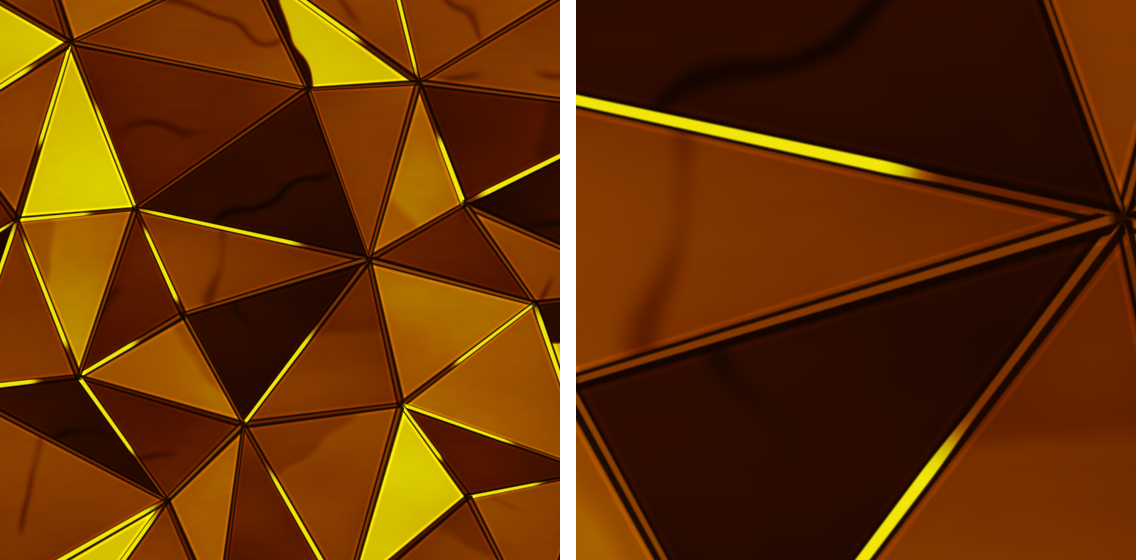
Left, the full canvas; right, a detail of the centre.
Write a WebGL 2 fragment shader that draws this background.

```glsl
#version 300 es
precision highp float;
// Polished amber and gold facets: a jittered, tilted lattice is split into
// triangles; each gets a tone with sheen and reflections, and every seam is
// a dark groove holding a brown or gleaming bevel.
uniform vec2 u_resolution;
out vec4 fragColor;

#define GRID 3.75         // lattice cells across the canvas
#define JITTER 0.47       // vertex scatter, below 0.5 keeps triangles valid
#define TILT 0.42         // lattice rotation in radians
#define SEED vec2(17.0, 43.0)
#define SEAM 0.0075       // half width of a groove
#define SOFT 0.0010       // softness of groove borders
#define SHEEN 2.2         // tone slope across a facet
#define CLOUD 0.35        // cloudy tone variation
#define LIT_SHARE 0.36    // share of seams with a gold gleam

const vec3 RAMP[8] = vec3[8](
    vec3(0.04, 0.01, 0.0), vec3(0.16, 0.04, 0.0), vec3(0.31, 0.08, 0.0),
    vec3(0.49, 0.20, 0.0), vec3(0.64, 0.35, 0.0), vec3(0.78, 0.65, 0.0),
    vec3(0.87, 0.83, 0.0), vec3(1.00, 0.95, 0.05));

vec3 ramp(float tone) {
    tone = clamp(tone, 0.0, 6.99);
    int i = int(tone);
    return mix(RAMP[i], RAMP[i + 1], fract(tone));
}

vec2 hash2(vec2 p) {
    vec3 q = fract(p.xyx * vec3(0.1031, 0.1030, 0.0973));
    q += dot(q, q.yzx + 33.33);
    return fract((q.xx + q.yz) * q.zy);
}

float noise(vec2 p) {
    vec2 i = floor(p), f = fract(p);
    f = f * f * (3.0 - 2.0 * f);
    return mix(mix(hash2(i).x, hash2(i + vec2(1, 0)).x, f.x),
               mix(hash2(i + vec2(0, 1)).x, hash2(i + vec2(1, 1)).x, f.x), f.y);
}

mat2 tilt() { return mat2(cos(TILT), sin(TILT), -sin(TILT), cos(TILT)); }

// Canvas position of a lattice vertex
vec2 vertex(vec2 id) {
    return tilt() * (id + JITTER * (hash2(id + SEED) - 0.5)) / GRID;
}

// Signed distance to the line a-b, positive on its left
float side(vec2 p, vec2 a, vec2 b) {
    vec2 d = normalize(b - a);
    return dot(p - a, vec2(-d.y, d.x));
}

float insideTriangle(vec2 p, vec2 a, vec2 b, vec2 c) {
    return min(side(p, a, b), min(side(p, b, c), side(p, c, a)));
}

// Corners of a unit cell, counterclockwise
vec2 corner(int k) {
    k = k % 4;
    return vec2(k == 1 || k == 2, k >= 2);
}

// Tone of a facet with its sheen and reflections
float facetTone(vec2 p, vec2 center, vec2 key, float share) {
    vec2 r = hash2(key + 5.3), r2 = hash2(key + 91.7);
    vec2 q = p - center;
    float tone = 1.1 + step(0.08, share) + step(0.33, share)
               + step(0.66, share) + 1.4 * step(0.86, share);
    float angle = 6.2832 * r.x;
    tone += 0.4 * (r.y - 0.5) + SHEEN * dot(q, vec2(cos(angle), sin(angle)));
    tone += CLOUD * (noise(p * vec2(7.0, 13.0) + key) - 0.5);
    tone += 0.08 * (noise(p * vec2(40.0, 90.0)) - 0.5);

    float turn = 6.2832 * r2.x;
    float cut = dot(q, vec2(cos(turn), sin(turn))) - 0.045
              + 0.04 * (noise(p * 15.0 + key) - 0.5);
    if (share > 0.86)
        return mix(tone, 1.0, step(r2.y, 0.35) * smoothstep(-0.005, 0.005, cut));
    float streak = exp(-pow((cut + 0.02) / 0.007, 2.0)) * smoothstep(0.4, 0.8, noise(p * 11.0));
    return tone - (r2.y < 0.5 ? 0.5 * smoothstep(0.0, 0.02, cut) : 0.8 * streak);
}

// Groove with a bevel along one seam; both neighbours evaluate it alike
vec3 seam(vec3 color, vec2 p, vec2 a, vec2 b, vec2 key, float px) {
    if (b.y < a.y) { vec2 swap = a; a = b; b = swap; }
    vec2 r = hash2(key + 7.1), r2 = hash2(key + 63.9);
    float s = side(p, a, b), soft = max(SOFT, px);
    float h = clamp(dot(p - a, b - a) / dot(b - a, b - a), 0.0, 1.0);
    float halfWidth = SEAM * (0.65 + 0.4 * r.x) * mix(0.7, 1.0, r.y > 0.5 ? h : 1.0 - h);
    float start = 0.6 * r2.y - 0.2;
    float lit = step(r2.x, LIT_SHARE) * smoothstep(start, start + 0.1, h)
              * (1.0 - smoothstep(start + 0.65, start + 0.8, h));
    float rim = exp(-pow((abs(s) - 1.5 * halfWidth) / (1.3 * soft), 2.0));
    color *= 1.0 + 0.22 * rim;
    float groove = 1.0 - smoothstep(halfWidth - soft, halfWidth + soft, abs(s));
    color = mix(color, ramp(0.3), 0.92 * groove);
    float offset = halfWidth * 0.6 * (r.x - 0.5);
    float core = halfWidth * mix(0.38, 0.62, lit);
    float bevel = 1.0 - smoothstep(core - soft, core + soft, abs(s - offset));
    return mix(color, ramp(mix(1.9 + 1.5 * r.y, 6.6, lit)), bevel);
}

void main() {
    float px = 1.0 / min(u_resolution.x, u_resolution.y);
    vec2 p = gl_FragCoord.xy * px;
    vec2 home = floor(transpose(tilt()) * p * GRID);

    // Find the triangle around this point; cells split on the short diagonal
    float best = -1e3, share = 0.0;
    vec2 ids[3];
    for (int n = 0; n < 9; n++) {
        vec2 cell = home + vec2(n % 3 - 1, n / 3 - 1);
        int first = distance(vertex(cell), vertex(cell + 1.0))
                  < distance(vertex(cell + vec2(1, 0)), vertex(cell + vec2(0, 1))) ? 0 : 1;
        for (int k = 0; k < 2; k++) {
            vec2 a = cell + corner(first), b = cell + corner(first + 1 + k);
            vec2 c = cell + corner(first + 2 + k);
            float d = insideTriangle(p, vertex(a), vertex(b), vertex(c));
            if (d > best) {
                best = d;
                ids = vec2[3](a, b, c);
                share = fract(dot(cell, vec2(0.7549, 0.5698)) + 0.5 * float(k));
            }
        }
    }

    // Facet surface, slightly darker towards its seams
    vec2 center = (vertex(ids[0]) + vertex(ids[1]) + vertex(ids[2])) / 3.0;
    float tone = facetTone(p, center, ids[0] + ids[1] + ids[2], share);
    vec3 color = ramp(tone - 0.25 * exp(-max(best, 0.0) / 0.012));

    // Seams, then the dark knots where they meet
    for (int i = 0; i < 3; i++) {
        vec2 a = ids[i], b = ids[(i + 1) % 3];
        color = seam(color, p, vertex(a), vertex(b), a + b, px);
    }
    for (int i = 0; i < 3; i++) {
        float knot = 1.0 - smoothstep(0.003, 0.010, distance(p, vertex(ids[i])));
        color = mix(color, ramp(0.2), 0.8 * knot);
    }
    fragColor = vec4(color, 1.0);
}
```
